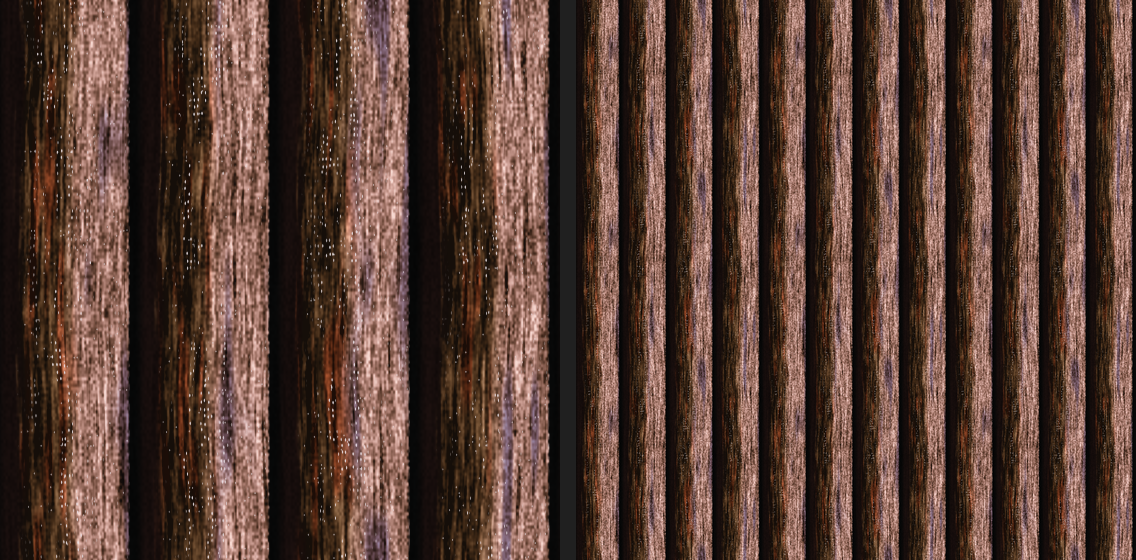
Left: one tile. Right: repeated 3 by 3.
This texture is drawn by a WebGL 1 fragment shader. Its source:

```glsl
precision highp float;
// Four upright rounded wooden slats with fibrous grain, wet glints and dark gaps.
uniform vec2 u_resolution;

const float TAU = 6.2831853;
const float SLATS = 4.0;
const float SLAT_SHIFT = 0.017;

const vec3 SHADOW = vec3(0.085, 0.055, 0.042);
const vec3 UMBER = vec3(0.26, 0.16, 0.11);
const vec3 BROWN = vec3(0.46, 0.31, 0.25);
const vec3 ROSE = vec3(0.65, 0.47, 0.42);
const vec3 PINK = vec3(0.83, 0.65, 0.61);
const vec3 PALE = vec3(0.97, 0.85, 0.82);
const vec3 GAP_BLACK = vec3(0.025, 0.027, 0.027);
const vec3 GAP_BROWN = vec3(0.085, 0.05, 0.045);
const vec3 GLINT = vec3(0.93, 0.90, 0.92);

float hash(vec2 p) {
  vec3 q = fract(vec3(p.xyx) * vec3(0.1031, 0.1030, 0.0973));
  q += dot(q, q.yzx + 33.33);
  return fract((q.x + q.y) * q.z);
}

vec2 wrapCell(vec2 cell, vec2 period) {
  return floor(mod(cell + 0.5, period));
}

// Value noise over the unit square that wraps after "period" cells.
float noise(vec2 uv, vec2 period, float seed) {
  vec2 p = uv * period;
  vec2 i = floor(p);
  vec2 f = p - i;
  f = f * f * (3.0 - 2.0 * f);
  float a = hash(wrapCell(i, period) + seed);
  float b = hash(wrapCell(i + vec2(1.0, 0.0), period) + seed);
  float c = hash(wrapCell(i + vec2(0.0, 1.0), period) + seed);
  float d = hash(wrapCell(i + 1.0, period) + seed);
  return mix(mix(a, b, f.x), mix(c, d, f.x), f.y);
}

// One jittered, upright droplet per cell; only some cells are filled.
float droplets(vec2 uv, vec2 period, float fill, float seed) {
  vec2 p = uv * period;
  vec2 cell = wrapCell(floor(p), period) + seed;
  vec2 jitter = vec2(hash(cell + 7.0), hash(cell + 19.0)) - 0.5;
  vec2 d = (fract(p) - 0.5 - jitter * vec2(0.3, 0.4)) / vec2(0.33, 0.34);
  return step(1.0 - fill, hash(cell)) * (1.0 - smoothstep(0.2, 1.0, length(d)));
}

vec3 woodRamp(float tone) {
  float t = clamp(tone, 0.0, 1.0) * 5.0;
  vec3 c = mix(SHADOW, UMBER, clamp(t, 0.0, 1.0));
  c = mix(c, BROWN, clamp(t - 1.0, 0.0, 1.0));
  c = mix(c, ROSE, clamp(t - 2.0, 0.0, 1.0));
  c = mix(c, PINK, clamp(t - 3.0, 0.0, 1.0));
  return mix(c, PALE, clamp(t - 4.0, 0.0, 1.0));
}

// Gentle sideways wander of the fibres, different on each slat.
float wander(float y, float phase) {
  return 0.0035 * sin(TAU * (y + phase)) + 0.0014 * sin(TAU * (3.0 * y + phase * 5.0));
}

void main() {
  vec2 uv = gl_FragCoord.xy / u_resolution;
  float across = (uv.x + SLAT_SHIFT) * SLATS;
  float x = fract(across);
  float slat = mod(floor(across), SLATS);
  float slatRandom = hash(vec2(slat + 3.0, 11.0));
  vec2 grainUv = uv + vec2(wander(uv.y, slatRandom), 0.0);

  // Fibres, speckle and broad weathering
  float fibre = noise(grainUv, vec2(190.0, 9.0), 1.0) - 0.5;
  float strand = noise(grainUv, vec2(256.0, 34.0), 41.0) - 0.5;
  float speckle = noise(uv, vec2(250.0, 170.0), 83.0) - 0.5;
  float patches = noise(grainUv, vec2(32.0, 7.0), 127.0) - 0.5;
  float stain = noise(grainUv, vec2(44.0, 4.0), 171.0);

  // Light falls from the right across each round slat
  float bend = x + wander(uv.y, slatRandom) * SLATS + 0.06 * fibre;
  float lit = smoothstep(0.48, 0.67, bend + 0.03 * (slatRandom - 0.5));
  float body = smoothstep(0.17, 0.27, bend);
  float tone = mix(0.05, 0.20, smoothstep(0.18, 0.52, x));
  tone = mix(tone, 0.60, lit) - 0.10 * smoothstep(0.90, 1.0, x);
  tone += fibre * mix(0.36, 0.34, lit) + strand * mix(0.30, 0.36, lit);
  tone += speckle * mix(0.16, 0.44, lit) + patches * mix(0.12, 0.20, lit);

  // Dark cracks run along the fibres
  float crack = smoothstep(0.70, 0.88, noise(grainUv, vec2(150.0, 8.0), 211.0));
  tone -= crack * mix(0.14, 0.26, lit);
  vec3 wood = woodRamp(tone);

  // Golden and rusty shade side, violet stains on the lit side
  float rust = smoothstep(0.5, 0.85, noise(grainUv, vec2(80.0, 6.0), 251.0));
  vec3 shadeTint = mix(vec3(0.98, 1.02, 0.80), vec3(1.28, 0.92, 0.62), rust);
  wood *= mix(shadeTint, vec3(1.0), lit);
  float violet = smoothstep(0.62, 0.90, stain) * lit;
  wood = mix(wood, wood * vec3(0.62, 0.62, 0.78), violet);

  // Wet glints gather in broken vertical runs near the shade line
  float runs = smoothstep(0.52, 0.72, noise(grainUv, vec2(150.0, 11.0), 293.0));
  float band = smoothstep(0.20, 0.42, x) * (1.0 - 0.65 * smoothstep(0.62, 0.78, x));
  float glint = droplets(grainUv, vec2(150.0, 76.0), 0.55, 331.0) * runs * band;
  glint += 0.6 * droplets(uv, vec2(170.0, 120.0), 0.05, 379.0) * body;
  wood = mix(wood, GLINT, clamp(glint, 0.0, 1.0) * 0.85);

  // Deep gap with a crisp edge on the lit side of the neighbouring slat
  vec3 gap = mix(GAP_BLACK, GAP_BROWN, smoothstep(0.03, 0.12, x));
  gap *= 1.0 + 0.35 * (fibre + speckle);
  vec3 color = mix(gap, wood, body);
  float edge = 0.988 + 0.012 * speckle;
  color = mix(color, GAP_BLACK, smoothstep(edge - 0.012, edge + 0.010, x));
  gl_FragColor = vec4(clamp(color, 0.0, 1.0), 1.0);
}
```
